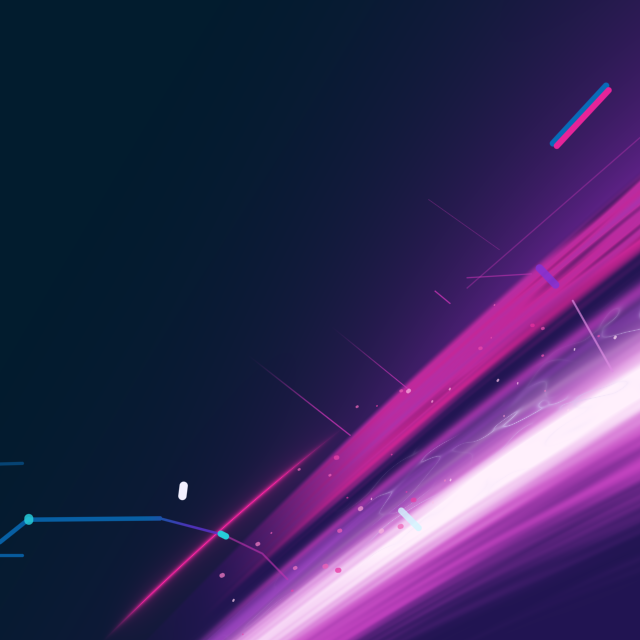
Write a three.js fragment shader that draws this background.

```glsl
varying vec2 vUv;

const vec3 NAVY = vec3(0.008, 0.108, 0.18);
const vec3 INDIGO = vec3(0.11, 0.085, 0.26);
const vec3 VIOLET = vec3(0.36, 0.15, 0.55);
const vec3 MAGENTA = vec3(0.77, 0.20, 0.70);
const vec3 HOT_PINK = vec3(0.90, 0.14, 0.60);
const vec3 ORCHID = vec3(0.87, 0.55, 0.89);
const vec3 PALE = vec3(1.0, 0.94, 0.99);
const vec3 BLUE = vec3(0.03, 0.42, 0.72);
const vec3 CYAN = vec3(0.15, 0.80, 0.85);

vec2 hash2(vec2 p) {
  p = vec2(dot(p, vec2(127.1, 311.7)), dot(p, vec2(269.5, 183.3)));
  return fract(sin(p) * 43758.5);
}

float gradientNoise(vec2 p) {
  vec2 i = floor(p), f = fract(p), u = f * f * (3.0 - 2.0 * f);
  vec2 e = vec2(0.0, 1.0);
  float a = dot(hash2(i) * 2.0 - 1.0, f);
  float b = dot(hash2(i + e.yx) * 2.0 - 1.0, f - e.yx);
  float c = dot(hash2(i + e) * 2.0 - 1.0, f - e);
  float d = dot(hash2(i + 1.0) * 2.0 - 1.0, f - 1.0);
  return mix(mix(a, b, u.x), mix(c, d, u.x), u.y);
}

// Height at x of the stream line that leaves the right side at height lane
float laneHeight(float lane, float x) {
  float q = 1.0 - x;
  return lane * (1.0 - 0.73 * q) - 0.315 * q - 0.125 * q * q;
}

float laneAt(vec2 p) {
  float q = 1.0 - p.x;
  return (p.y + 0.315 * q + 0.125 * q * q) / (1.0 - 0.73 * q);
}

float bump(float x, float center, float width) {
  float d = (x - center) / width;
  return exp(-d * d);
}

float stroke(vec2 p, vec2 a, vec2 b, float r) {
  vec2 ab = b - a;
  float h = clamp(dot(p - a, ab) / dot(ab, ab), 0.0, 1.0);
  return 1.0 - smoothstep(r - 0.0012, r + 0.0012, length(p - a - ab * h));
}

vec3 backdrop(vec2 p) {
  vec3 col = mix(NAVY, INDIGO, smoothstep(0.25, 1.1, p.x * 0.85 + (1.0 - p.y) * 0.5));
  float above = max(p.y - laneHeight(0.72, p.x), 0.0);
  float glow = exp(-above * 4.8) * smoothstep(0.2, 1.0, p.x);
  return mix(col, vec3(0.42, 0.14, 0.58), glow * 0.85);
}

vec3 stream(vec3 col, vec2 p) {
  float lane = laneAt(p);
  float along = dot(p, vec2(0.82, 0.57));
  float broad = gradientNoise(vec2(lane * 24.0, along * 1.8));
  float fine = gradientNoise(vec2(lane * 75.0 + 9.0, along * 3.5));
  float streak = broad + 0.6 * fine;
  float reach = smoothstep(0.30, 0.62, p.x);
  float inside = 1.0 - smoothstep(0.715, 0.735, lane);

  col = mix(col, vec3(0.13, 0.08, 0.32), inside * smoothstep(0.15, 0.4, p.x));

  // Upper ribbons and the dark channel under them
  float ribbon = inside * smoothstep(0.575, 0.645, lane + streak * 0.05) * reach;
  float cut = smoothstep(0.0, 0.35, streak) * smoothstep(0.5, 1.0, p.x);
  col = mix(col, mix(MAGENTA, HOT_PINK, 0.35 + fine), ribbon * (0.88 - 0.75 * cut));
  col = mix(col, HOT_PINK, bump(lane, 0.62 + 0.012 * broad, 0.010) * reach * 0.65);
  col = mix(col, MAGENTA, bump(lane, 0.545, 0.013) * smoothstep(0.25, 0.5, p.x) * 0.7);

  // Violet haze, lower wash and white core
  float haze = smoothstep(0.40, 0.49, lane) * (1.0 - smoothstep(0.50, 0.58, lane));
  col = mix(col, vec3(0.58, 0.25, 0.73), haze * clamp(0.68 + streak, 0.0, 1.0));
  float wash = smoothstep(0.12, 0.33, lane + streak * 0.09) * (1.0 - smoothstep(0.43, 0.52, lane));
  col = mix(col, VIOLET, wash * 0.7);
  col = mix(col, vec3(0.78, 0.23, 0.75), wash * wash * 0.95);
  col = mix(col, ORCHID, bump(lane + streak * 0.05, 0.405, 0.075) * 0.9);
  float core = bump(lane + streak * 0.035, 0.397, 0.047);
  col = mix(col, PALE, clamp(core * mix(0.75, 1.2, smoothstep(0.4, 0.75, p.x)), 0.0, 1.0));

  // Tangled pale fibres
  vec2 w = vec2(along * 13.0, lane * 32.0);
  w += 1.5 * gradientNoise(w * 0.6 + 4.0);
  float fibre = pow(1.0 - min(abs(gradientNoise(w)), 1.0), 22.0);
  fibre *= smoothstep(-0.1, 0.3, gradientNoise(w * 0.4 + 7.0));
  return mix(col, vec3(0.83, 0.78, 0.94), fibre * bump(lane, 0.48, 0.065) * reach * 0.7);
}

void main() {
  vec2 p = vUv;
  vec3 col = stream(backdrop(p), p);

  // Bowed pink rim and faint outer line
  float u = p.x - 0.163;
  float rim = abs(p.y - u + 0.3 * u * u) / 1.35;
  float rimFade = smoothstep(-0.01, 0.08, u) * (1.0 - smoothstep(0.25, 0.39, u));
  col = mix(col, HOT_PINK, (exp(-rim * 350.0) * 0.9 + exp(-rim * 60.0) * 0.2) * rimFade);
  col = mix(col, MAGENTA, stroke(p, vec2(0.73, 0.55), vec2(1.0, 0.785), 0.001) * 0.4);

  // Fine threads thrown off the stream
  float threads = stroke(p, vec2(0.39, 0.443), vec2(0.547, 0.32), 0.001) * smoothstep(0.38, 0.53, p.x);
  threads += stroke(p, vec2(0.52, 0.488), vec2(0.638, 0.392), 0.0008) * smoothstep(0.51, 0.64, p.x);
  threads += stroke(p, vec2(0.67, 0.688), vec2(0.78, 0.61), 0.0006) * 0.4;
  threads += stroke(p, vec2(0.73, 0.566), vec2(0.83, 0.572), 0.001) * 0.7;
  threads += stroke(p, vec2(0.68, 0.545), vec2(0.703, 0.526), 0.001);
  col = mix(col, MAGENTA, min(threads, 1.0) * 0.85);
  col = mix(col, ORCHID, stroke(p, vec2(0.895, 0.53), vec2(0.957, 0.42), 0.0016) * 0.7);
  col = mix(col, vec3(0.5, 0.2, 0.85), stroke(p, vec2(0.843, 0.581), vec2(0.868, 0.555), 0.006) * 0.8);

  // Scattered sparks
  for (int i = 0; i < 44; i++) {
    vec2 h = hash2(vec2(float(i), 3.7)), k = hash2(vec2(float(i), 8.2));
    float x = 0.34 + 0.64 * h.x;
    vec2 spot = vec2(x, laneHeight(mix(0.43, 0.8, h.y * h.y), x));
    float size = 0.001 + 0.003 * k.x * k.x;
    col = mix(col, mix(HOT_PINK, PALE, k.y), stroke(p, spot, spot + 0.002 * k, size) * 0.75);
  }
  float flare = stroke(p, vec2(0.627, 0.202), vec2(0.654, 0.175), 0.005);
  col = mix(col, vec3(0.82, 0.96, 1.0), flare * 0.8);

  // Blue trace turning violet
  float trace = stroke(p, vec2(0.0, 0.153), vec2(0.045, 0.189), 0.0035);
  trace = max(trace, stroke(p, vec2(0.045, 0.188), vec2(0.25, 0.19), 0.0035));
  trace = max(trace, stroke(p, vec2(0.25, 0.19), vec2(0.35, 0.164), 0.002));
  col = mix(col, mix(BLUE, vec3(0.35, 0.2, 0.8), smoothstep(0.22, 0.31, p.x)), trace * 0.85);
  float tail = max(stroke(p, vec2(0.35, 0.164), vec2(0.41, 0.135), 0.0015), stroke(p, vec2(0.41, 0.135), vec2(0.449, 0.095), 0.0015));
  col = mix(col, MAGENTA, tail * 0.6);
  float dashes = stroke(p, vec2(0.0, 0.275), vec2(0.035, 0.276), 0.0025) * 0.5;
  dashes += stroke(p, vec2(0.0, 0.132), vec2(0.035, 0.132), 0.0025) * 0.8;
  col = mix(col, BLUE, dashes);
  col = mix(col, CYAN, stroke(p, vec2(0.045, 0.187), vec2(0.045, 0.19), 0.007) * 0.85);
  col = mix(col, CYAN, stroke(p, vec2(0.345, 0.166), vec2(0.353, 0.162), 0.005));

  // Two-tone bar and white chip
  col = mix(col, BLUE, stroke(p, vec2(0.864, 0.776), vec2(0.947, 0.866), 0.005));
  col = mix(col, HOT_PINK, stroke(p, vec2(0.870, 0.772), vec2(0.951, 0.859), 0.0048));
  col = mix(col, vec3(0.95, 0.94, 1.0), stroke(p, vec2(0.285, 0.225), vec2(0.287, 0.241), 0.0065));

  gl_FragColor = vec4(col, 1.0);
}
```
